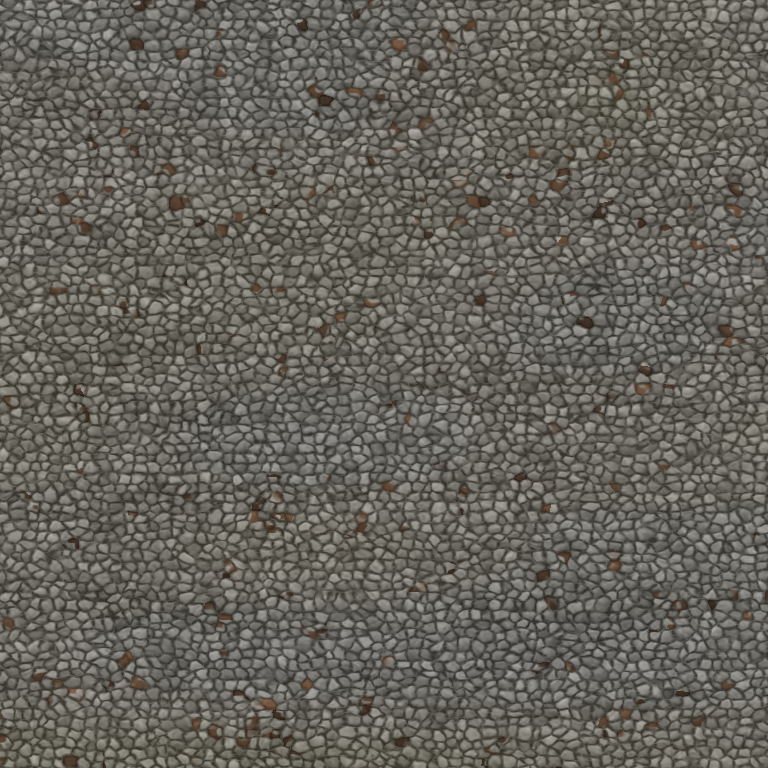
This texture is drawn by a WebGL 2 fragment shader. Its source:

```glsl
#version 300 es
precision highp float;
// Grey wool boucle weave: rows of small rounded loops with dark gaps and rust flecks.

uniform vec2 u_resolution;
out vec4 fragColor;

const vec2  LOOPS = vec2(62.0, 78.0);      // loops across and up the canvas
const float JITTER = 0.72;                 // scatter of the loop centres
const float SIZE_SPREAD = 0.22;            // variation of loop size
const float WARP = 0.45;                   // waviness of the rows, in loops
const float GAP_WIDTH = 0.46;              // softness of the gaps
const float GAP_TONE = 0.275;
const float LOOP_TONE = 0.500;
const float LOOP_SPREAD = 0.16;            // tone variation between loops
const float RELIEF = 0.13;                 // strength of the light from above
const float FIBRE = 0.15;                  // strength of the fibre grain
const float FLECK_SHARE = 0.045;
const vec3  WOOL_TINT = vec3(0.006, -0.003, -0.034);
const vec3  RUST = vec3(0.37, 0.255, 0.17);
const vec2  LIGHT = vec2(-0.25, 0.97);

float hash(vec2 p) {
    return fract(sin(dot(p, vec2(127.1, 311.7))) * 43758.5453);
}

vec2 hash2(vec2 p) {
    return vec2(hash(p), hash(p + vec2(37.3, 17.9)));
}

float noise(vec2 p) {
    vec2 i = floor(p), f = fract(p);
    f = f * f * (3.0 - 2.0 * f);
    float low = mix(hash(i), hash(i + vec2(1.0, 0.0)), f.x);
    float high = mix(hash(i + vec2(0.0, 1.0)), hash(i + 1.0), f.x);
    return mix(low, high, f.y);
}

vec2 rotate(vec2 p, float angle) {
    float c = cos(angle), s = sin(angle);
    return vec2(c * p.x - s * p.y, s * p.x + c * p.y);
}

// Finds the nearest loop: its id, the offset from its centre and the gap distance.
float nearestLoop(vec2 p, out vec2 id, out vec2 offset) {
    float nearest = 9.0, second = 9.0;
    for (int j = -2; j <= 2; j++) {
        float row = floor(p.y) + float(j);
        float shift = 0.5 * mod(row, 2.0) + 0.4 * hash(vec2(row, 5.0));
        float column = floor(p.x - shift);
        for (int i = -2; i <= 2; i++) {
            vec2 cell = vec2(column + float(i), row);
            vec2 centre = cell + 0.5 + JITTER * (hash2(cell) - 0.5);
            vec2 d = p - centre - vec2(shift, 0.0);
            float dist = length(d) - SIZE_SPREAD * (hash(cell + 71.0) - 0.5);
            if (dist < nearest) {
                second = nearest;
                nearest = dist;
                id = cell;
                offset = d;
            } else {
                second = min(second, dist);
            }
        }
    }
    return second - nearest;
}

void main() {
    vec2 uv = gl_FragCoord.xy / u_resolution.y;
    vec2 p = uv * LOOPS;

    // Uneven rows
    p += WARP * (vec2(noise(p * 0.45), noise(p * 0.45 + 40.0)) - 0.5);
    p += 0.22 * (vec2(noise(p * 2.1 + 9.0), noise(p * 2.1 + 63.0)) - 0.5);

    vec2 id = vec2(0.0), offset = vec2(0.0);
    float gap = nearestLoop(p, id, offset);
    float body = smoothstep(0.0, GAP_WIDTH, gap);

    // Loop tone, with light from above
    float tone = LOOP_TONE + LOOP_SPREAD * (hash(id + 11.0) - 0.5);
    tone += RELIEF * dot(offset, LIGHT);
    tone -= 0.16 * max(dot(offset, offset) - 0.12, 0.0);
    tone = mix(GAP_TONE, tone, body);

    // Fibres follow a direction of their own on each loop
    vec2 strand = rotate(offset, 6.2832 * hash(id + 23.0)) * vec2(1.6, 4.2);
    float fibre = noise(strand + 50.0 * hash2(id + 31.0)) - 0.5;
    float fuzz = noise(p * 3.3 + 17.0) - 0.5;
    tone += FIBRE * (0.55 * fibre + 0.6 * fuzz);

    // Loose strands crossing the gaps
    float strandLine = 1.0 - abs(2.0 * noise(p * vec2(1.5, 1.9) + 80.0) - 1.0);
    tone += 0.09 * (1.0 - body) * (smoothstep(0.7, 1.0, strandLine) - 0.25);

    // Broad shading and thin horizontal bands
    float cloud = noise(uv * vec2(5.0, 9.0) + 3.0) - 0.5;
    float band = noise(vec2(uv.x * 4.0, uv.y * 42.0) + 90.0) - 0.5;
    tone += 0.025 * cloud + 0.04 * band;

    // Wool colour, slightly warmer in places
    float warmth = noise(uv * vec2(2.5, 7.0) + 21.0) - 0.5;
    vec3 colour = vec3(tone) + WOOL_TINT + warmth * vec3(0.008, 0.004, -0.028);

    // Clustered dark and rust flecks
    float cluster = smoothstep(0.25, 0.85, noise(uv * vec2(17.0, 24.0) + 55.0));
    float fleck = step(1.0 - FLECK_SHARE * 2.4 * cluster, hash(id + 47.0));
    float patchy = smoothstep(0.3, 0.6, noise(p * 1.7 + 29.0));
    vec3 fleckColour = RUST * mix(0.5, 1.1, hash(id + 59.0)) * (0.6 + 0.9 * tone);
    colour = mix(colour, fleckColour, 0.85 * fleck * patchy);

    fragColor = vec4(clamp(colour, 0.0, 1.0), 1.0);
}
```
